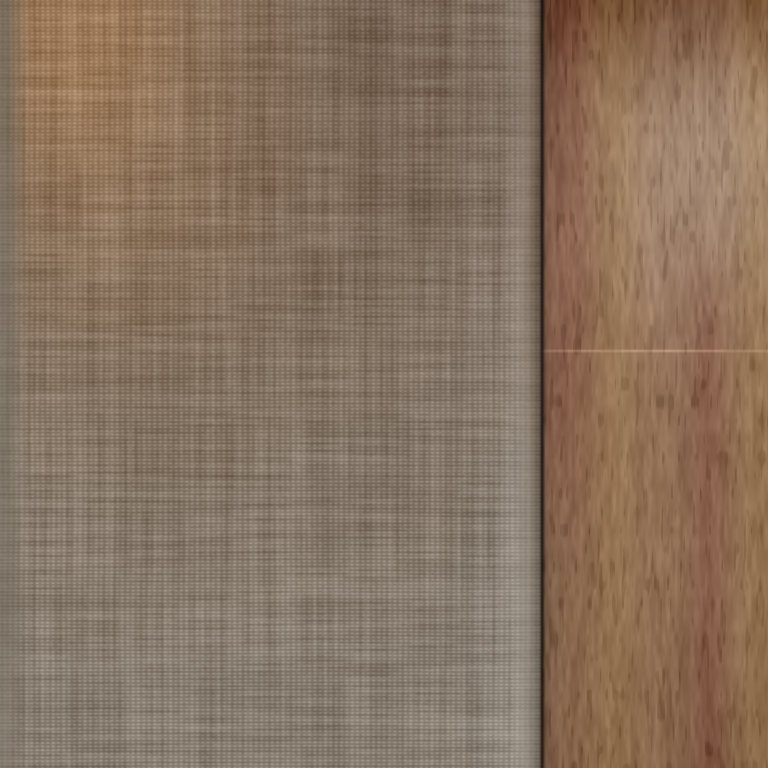
Reproduce this texture procedurally as a Shadertoy shader.

```glsl
// A woven fabric panel with rounded sides stands before a strip of wood.
// Crossed thread waves and stretched value noise make the cloth; layered
// vertical noise makes the grain, and soft glows light both materials.

const float PANEL_EDGE = 0.705;
const float SEAM_HEIGHT = 0.543;

float hash(vec2 p) {
    return fract(sin(dot(p, vec2(127.1, 311.7))) * 43758.5453);
}

float noise(vec2 p) {
    vec2 cell = floor(p), f = fract(p);
    f = f * f * (3.0 - 2.0 * f);
    float low = mix(hash(cell), hash(cell + vec2(1, 0)), f.x);
    float high = mix(hash(cell + vec2(0, 1)), hash(cell + vec2(1, 1)), f.x);
    return mix(low, high, f.y);
}

// Noise centred on zero, stretched by a separate frequency per axis
float streak(vec2 p, float fx, float fy) {
    return noise(p * vec2(fx, fy) + vec2(fx, fy) * 0.37) - 0.5;
}

// Soft elliptical spot of light
float glow(vec2 p, vec2 center, vec2 size) {
    vec2 d = (p - center) / size;
    return exp(-dot(d, d));
}

// Soft vertical band
float band(float x, float center, float width) {
    float d = (x - center) / width;
    return exp(-d * d);
}

float threads(float x, float count) {
    return cos(6.28318 * x * count);
}

float weave(vec2 p) {
    vec2 q = p + 0.0015 * vec2(streak(p, 4.0, 7.0), streak(p, 5.0, 9.0));
    float warp = threads(q.x, 144.0);
    float weft = threads(q.y, 212.0);
    float lower = 1.0 - smoothstep(0.2, 0.9, p.y);
    float tone = 0.026 * warp + mix(0.020, 0.034, lower) * weft;
    tone += 0.014 * warp * weft;
    // Uneven yarns: long streaks along each thread direction
    tone += 0.070 * streak(p, 14.0, 212.0) + 0.035 * streak(p, 5.0, 60.0);
    tone += 0.065 * streak(p, 150.0, 9.0) + 0.025 * streak(p, 45.0, 4.0);
    return tone + 0.035 * streak(p, 300.0, 300.0);
}

vec3 fabric(vec2 p) {
    vec3 color = mix(vec3(0.525, 0.485, 0.435), vec3(0.485, 0.415, 0.355),
                     smoothstep(0.05, 0.95, p.y));
    color += vec3(0.11, 0.055, -0.005) * glow(p, vec2(0.09, 1.03), vec2(0.17, 0.28));
    color += vec3(0.045, 0.022, 0.0) * glow(p, vec2(0.15, 0.75), vec2(0.3, 0.35));
    color -= 0.025 * glow(p, vec2(0.52, 0.85), vec2(0.14, 0.3));
    // Cool, rounded side folds
    float leftFold = 1.0 - smoothstep(0.005, 0.04, p.x);
    color = mix(color, vec3(0.50, 0.47, 0.42) - 0.06 * p.y, 0.75 * leftFold);
    color += vec3(0.055, 0.06, 0.065) * band(p.x, 0.677, 0.018);
    color += vec3(0.02, 0.025, 0.03) * band(p.x, 0.64, 0.05);
    color -= 0.11 * smoothstep(0.684, PANEL_EDGE, p.x);
    float flatness = 1.0 - 0.5 * max(leftFold, smoothstep(0.66, 0.69, p.x));
    return color + weave(p) * flatness * vec3(1.0, 1.03, 1.06);
}

float grain(vec2 p) {
    float sway = 0.006 * streak(p, 3.0, 4.0);
    vec2 q = vec2(p.x + sway, p.y);
    float tone = 0.045 * streak(q, 50.0, 3.0) + 0.075 * streak(q, 190.0, 28.0);
    tone += 0.055 * streak(q, 330.0, 65.0);
    // Short dark pores
    float pores = smoothstep(0.68, 0.9, noise(q * vec2(240.0, 42.0)));
    return tone - 0.06 * pores;
}

vec3 wood(vec2 p) {
    vec3 color = vec3(0.555, 0.425, 0.325);
    vec3 reddish = vec3(-0.035, -0.065, -0.045);
    vec3 golden = vec3(0.025, 0.025, -0.005);
    color += reddish * band(p.x, 0.735, 0.04) * smoothstep(0.15, 0.5, p.y);
    color += reddish * band(p.x, 0.922, 0.025) * (1.0 - smoothstep(0.5, 0.75, p.y));
    color += golden * (band(p.x, 0.80, 0.035) + band(p.x, 0.985, 0.03));
    // Pale reflection, with the upper and lower ends in shade
    color += vec3(0.085, 0.105, 0.12) * glow(p, vec2(0.93, 0.78), vec2(0.13, 0.16));
    color += vec3(0.03, 0.03, 0.035) * glow(p, vec2(0.84, 0.65), vec2(0.12, 0.2));
    color -= vec3(0.10, 0.115, 0.11) * smoothstep(0.86, 1.02, p.y);
    color -= 0.025 * (1.0 - smoothstep(0.0, 0.3, p.y));
    color += grain(p) * vec3(1.0, 0.98, 0.92);
    // Fine pale horizontal seam, broken along its length
    float line = band(p.y, SEAM_HEIGHT, 0.0019);
    float wear = 0.4 + 0.6 * noise(vec2(p.x * 45.0, 3.0));
    color += vec3(0.15, 0.14, 0.13) * line * wear;
    // Shade cast by the panel
    return color * (1.0 - 0.25 * exp(-(p.x - PANEL_EDGE) / 0.012));
}

void mainImage(out vec4 fragColor, in vec2 fragCoord) {
    vec2 p = fragCoord / iResolution.xy;
    float pixel = 1.0 / iResolution.x;
    float side = smoothstep(-pixel, pixel, p.x - PANEL_EDGE);
    vec3 color = mix(fabric(p), wood(max(p, vec2(PANEL_EDGE, 0.0))), side);
    color *= 1.0 - 0.62 * band(p.x, PANEL_EDGE + 0.001, 0.0028);
    fragColor = vec4(clamp(color, 0.0, 1.0), 1.0);
}
```
